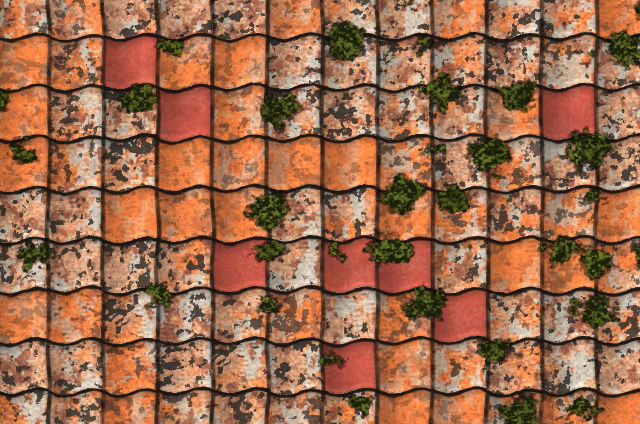
Reproduce this texture procedurally as a WebGL 2 fragment shader.

```glsl
#version 300 es
precision highp float;

uniform vec2 u_resolution;
out vec4 fragColor;

// Layout, in tiles
const vec2 TILES = vec2(11.67, 8.36);
const vec2 OFFSET = vec2(0.87, 0.70);
const float WAVE = 0.062;
const float EDGE_WIDTH = 0.05;
const float SEAM_WIDTH = 0.022;
const float RED_SHARE = 0.07;
const float MOSS_LEFT = 0.10;
const float MOSS_RIGHT = 0.44;

// Colours
const vec3 ORANGE = vec3(0.93, 0.49, 0.25);
const vec3 TAN = vec3(0.83, 0.61, 0.47);
const vec3 BROWN = vec3(0.58, 0.35, 0.26);
const vec3 RED = vec3(0.73, 0.32, 0.26);
const vec3 LICHEN = vec3(0.75, 0.74, 0.69);
const vec3 SOOT = vec3(0.21, 0.19, 0.17);
const vec3 SHADOW = vec3(0.10, 0.08, 0.07);
const vec3 MOSS_DARK = vec3(0.10, 0.12, 0.04);
const vec3 MOSS_LIGHT = vec3(0.45, 0.49, 0.15);

float hash(vec2 p) {
    return fract(sin(dot(p, vec2(127.1, 311.7))) * 43758.5453);
}

float noise(vec2 p) {
    vec2 i = floor(p), f = fract(p);
    f = f * f * (3.0 - 2.0 * f);
    return mix(mix(hash(i), hash(i + vec2(1, 0)), f.x),
               mix(hash(i + vec2(0, 1)), hash(i + vec2(1, 1)), f.x), f.y);
}

float fbm(vec2 p) {
    float sum = 0.0, gain = 0.53;
    for (int i = 0; i < 4; i++) {
        sum += gain * noise(p);
        p = mat2(1.6, 1.2, -1.2, 1.6) * p + 7.3;
        gain *= 0.5;
    }
    return sum;
}

// Signed depth inside the nearest moss clump, positive inside
float mossDepth(vec2 p) {
    float depth = -1.0;
    for (int j = -1; j <= 1; j++)
    for (int i = -1; i <= 1; i++) {
        vec2 id = floor(p) + vec2(i, j);
        float damp = smoothstep(2.0, 7.5, id.x + 0.3 * id.y);
        if (hash(id + 31.7) > mix(MOSS_LEFT, MOSS_RIGHT, damp)) continue;
        vec2 centre = id + vec2(hash(id + 5.1), 0.1 + 0.4 * hash(id + 9.4));
        float radius = mix(0.10, 0.33, hash(id + 14.2));
        depth = max(depth, radius - length((p - centre) * vec2(0.9, 1.0)));
    }
    return depth + 0.5 * (fbm(p * 5.0) - 0.5) + 0.1 * (noise(p * 19.0) - 0.5);
}

void main() {
    vec2 uv = gl_FragCoord.xy / u_resolution;
    vec2 p = vec2(uv.x, 1.0 - uv.y) * TILES - OFFSET;
    float px = TILES.y / u_resolution.y;

    // Tile grid with wavy lower edges and uneven laying
    vec2 q = p;
    q.x += 0.07 * (noise(p * vec2(0.5, 1.3)) - 0.5);
    float column = floor(q.x);
    q.y -= WAVE * sin(6.2832 * (q.x - 0.05));
    q.y += 0.05 * (noise(vec2(column * 3.7, p.y)) - 0.5);
    q.y += 0.018 * (noise(p * 13.0) - 0.5);
    vec2 id = vec2(column, floor(q.y));
    vec2 f = fract(q);

    // Wear, shifted per tile so patches break at the joints
    vec2 s = p + 17.0 * vec2(hash(id + 2.3), hash(id + 6.8));
    float age = hash(id + 3.9);
    float broad = fbm(s * 2.3);
    float patchy = fbm(s * vec2(5.5, 4.0) + 40.0);
    float fine = noise(s * 21.0);
    float grain = 0.6 * fine + 0.4 * noise(s * 37.0);
    bool isRed = hash(id + 23.6) < RED_SHARE;
    float wear = isRed ? 0.08 : mix(0.35, 1.0, smoothstep(0.1, 0.6, age));

    // Clay
    vec3 col = mix(ORANGE, TAN, smoothstep(0.25, 0.75, age + 1.3 * (broad - 0.5)));
    col = mix(col, BROWN, 0.85 * wear * smoothstep(0.48, 0.66, patchy));
    if (isRed) col = RED * (0.9 + 0.2 * broad);
    col *= 1.0 + (0.15 + 0.4 * wear) * (grain - 0.5);

    // Pale lichen streaks and spots, then dark specks
    float pale = fbm(s * vec2(4.5, 2.6) + 71.0) + 0.12 * (fine - 0.5);
    pale += 0.08 * (hash(id + 12.5) - 0.5) + 0.05 * (f.x - 0.5);
    col = mix(col, LICHEN * (0.85 + 0.3 * grain), 0.85 * wear * smoothstep(0.56, 0.65, pale));
    float spots = smoothstep(0.77, 0.87, noise(s * 12.0 + 90.0));
    col = mix(col, LICHEN, 0.75 * wear * spots);
    float soot = fbm(s * 9.0 + 55.0) + 0.55 * (fbm(s * 2.0 + 13.0) - 0.5);
    col = mix(col, SOOT, 0.88 * wear * smoothstep(0.57, 0.67, soot));

    // Curved form: shaded trough, bright roll, worn lower lip
    col *= mix(0.80, 1.10, smoothstep(0.0, 0.75, f.x)) * (1.0 - 0.15 * smoothstep(0.88, 1.0, f.x));
    col *= mix(0.72, 1.0, smoothstep(0.0, 0.28, f.y));
    col *= 1.0 + 0.12 * smoothstep(0.86, 0.94, f.y) * (1.0 - smoothstep(0.95, 1.0, f.y));

    // Side seams and the shadow under each row
    float seam = 1.0 - smoothstep(SEAM_WIDTH, SEAM_WIDTH + 0.03 + px, min(f.x, (1.0 - f.x) * 1.6));
    col = mix(col, SHADOW, seam * (0.45 + 0.45 * noise(p * vec2(3.0, 7.0))));
    float width = EDGE_WIDTH * (0.7 + 0.6 * noise(p * 6.0 + 3.0));
    float edge = 1.0 - smoothstep(width, width + 0.025 + px, f.y);
    edge *= smoothstep(0.0, px, f.y);
    col = mix(col, SHADOW, 0.95 * edge);

    // Moss over the joints, with a dark rim
    float moss = mossDepth(p);
    col *= 1.0 - 0.55 * smoothstep(-0.07, 0.02, moss);
    float tuft = 0.55 * noise(p * 17.0) + 0.45 * noise(p * 31.0);
    float lit = smoothstep(0.32, 0.78, tuft) * (0.55 + 0.45 * noise(p * 2.5));
    vec3 mossCol = mix(MOSS_DARK, MOSS_LIGHT, lit);
    col = mix(col, mossCol, smoothstep(0.0, 0.025 + px, moss));

    fragColor = vec4(clamp(col, 0.0, 1.0), 1.0);
}
```
